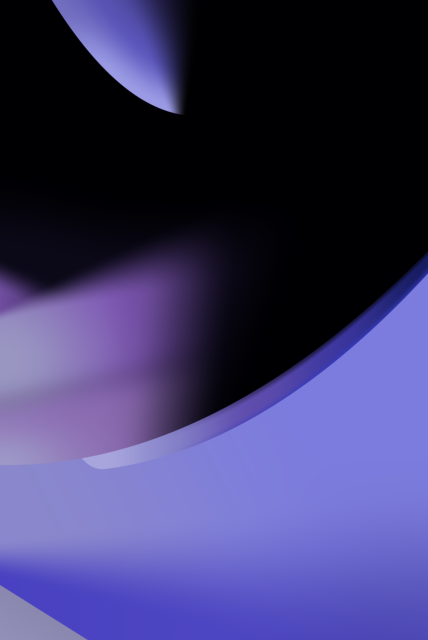
Write a WebGL 1 fragment shader that draws this background.

```glsl
precision highp float;
// A large dark disc with a blue rim floats over a periwinkle backdrop.
// Every outline is a parabola or line turned into a signed distance; the
// glows inside the disc are soft steps and Gaussians along those curves.

uniform vec2 u_resolution;

// Parabolas: apex x, apex y, curvature (canvas is 1.0 wide, 1.5 high)
const vec3 DISC_EDGE = vec3(0.016, 0.410, 0.518);
const vec3 RIM_EDGE = vec3(0.1465, 0.3945, 0.638);
const vec3 LENS_EDGE = vec3(0.459, 1.2285, 2.376);

const vec3 BLACK = vec3(0.0, 0.0, 0.012);
const vec3 NAVY = vec3(0.045, 0.036, 0.095);
const vec3 LAVENDER = vec3(0.54, 0.53, 0.80);
const vec3 PERIWINKLE = vec3(0.485, 0.485, 0.87);
const vec3 DEEP_BLUE = vec3(0.285, 0.255, 0.755);
const vec3 PALE = vec3(0.60, 0.59, 0.76);
const vec3 PURPLE = vec3(0.49, 0.34, 0.70);
const vec3 MAUVE = vec3(0.54, 0.41, 0.69);
const vec3 VIOLET = vec3(0.37, 0.30, 0.68);
const vec3 INDIGO = vec3(0.23, 0.21, 0.62);
const vec3 RIM_BLUE = vec3(0.20, 0.23, 0.76);

// Approximate signed distance, positive above the parabola
float aboveParabola(vec2 p, vec3 c) {
  float x = p.x - c.x;
  float slope = 2.0 * c.z * x;
  return (p.y - c.y - c.z * x * x) / sqrt(1.0 + slope * slope);
}

float cover(float d) {
  float pixel = 0.8 / u_resolution.x;
  return smoothstep(-pixel, pixel, d);
}

float below(float value, float center, float halfWidth) {
  return 1.0 - smoothstep(center - halfWidth, center + halfWidth, value);
}

float bell(float x, float width) {
  return exp(-x * x / (width * width));
}

float smoothMin(float a, float b, float k) {
  float h = max(k - abs(a - b), 0.0) / k;
  return min(a, b) - 0.25 * h * h * k;
}

vec3 backdrop(vec2 p) {
  vec3 col = mix(LAVENDER, PERIWINKLE, smoothstep(0.0, 0.8, p.x + 0.5 * (p.y - 0.4)));
  float shade = below(p.y, 0.19 - 0.06 * p.x, 0.045 + 0.19 * p.x);
  col = mix(col, DEEP_BLUE, shade * (1.0 - 0.15 * p.x));
  col *= 1.0 - 0.10 * below(p.y, 0.25, 0.2) * smoothstep(0.5, 1.0, p.x);
  // Pale corner
  float corner = (0.129 - 0.629 * p.x - p.y) / 1.18;
  return mix(col, PALE * (0.90 + 0.5 * corner), cover(corner));
}

vec3 rim(vec2 p, float inner, float outer) {
  vec3 col = mix(PALE * vec3(1.10, 1.10, 1.14), LAVENDER, smoothstep(0.24, 0.40, p.x));
  col = mix(col, VIOLET, smoothstep(0.36, 0.60, p.x));
  col = mix(col, INDIGO, smoothstep(0.58, 0.82, p.x));
  col = mix(col, vec3(0.09, 0.11, 0.38), smoothstep(0.78, 1.0, p.x));
  float along = smoothstep(0.35, 0.75, p.x);
  float across = clamp(inner / max(inner + outer, 0.001), 0.0, 1.0);
  col *= mix(1.0, 0.45 + 0.55 * smoothstep(0.0, 0.3, across), along);
  return mix(col, RIM_BLUE, 0.6 * along * bell(outer, 0.008));
}

vec3 discGlow(vec2 p) {
  // Faint halo around the lit folds
  float halo = below(p.x, 0.57 + 0.35 * (p.y - 0.8), 0.09);
  halo *= below(p.y, 0.94 + 0.06 * bell(p.x, 0.2), 0.10);
  vec3 col = mix(BLACK, NAVY, halo);

  // Small upper fold at the left border
  float lobe = below(p.y, 0.855 - 0.42 * p.x, 0.04) * below(p.x, 0.10, 0.13);
  col = mix(col, PURPLE * 0.92, lobe);

  // Broad lower fold, softer toward the right
  float crest = 0.762 + 0.38 * p.x - 0.13 * p.x * p.x;
  float sheet = below(p.y, crest, 0.014 + 0.17 * p.x);
  sheet *= below(p.x, 0.425 + 0.12 * (p.y - 0.7), 0.115);
  vec3 lit = mix(PALE, PURPLE, smoothstep(0.02, 0.36, length((p - vec2(0.0, 0.65)) * vec2(1.0, 1.1))));
  float crease = p.y - 0.553 - 0.22 * p.x;
  lit = mix(lit, MAUVE, below(crease, -0.02, 0.06));
  lit *= 1.0 - 0.10 * bell(crease, 0.035);
  lit = mix(lit, PALE * 1.04, 0.9 * bell(length((p - vec2(0.0, 0.41)) * vec2(0.7, 1.3)), 0.13));
  lit *= 1.0 - 0.18 * smoothstep(0.22, 0.42, p.x);
  return mix(col, lit, sheet);
}

vec3 lensGlow(vec2 p, float depth) {
  vec3 col = mix(vec3(0.61, 0.61, 0.90), vec3(0.36, 0.34, 0.74), smoothstep(0.0, 0.11, depth));
  col = mix(col, vec3(0.20, 0.18, 0.42), smoothstep(0.08, 0.27, depth));
  col = mix(col, vec3(0.34, 0.32, 0.66), 0.6 * smoothstep(1.32, 1.48, p.y) * below(p.x, 0.26, 0.12));
  float height = max(p.y - LENS_EDGE.y, 0.0);
  return col * below(p.x, 0.415 - 0.10 * height, 0.02 + 0.28 * height);
}

void main() {
  vec2 p = gl_FragCoord.xy / u_resolution * vec2(1.0, 1.5);
  float disc = aboveParabola(p, DISC_EDGE);
  float outer = aboveParabola(p, RIM_EDGE);
  float lens = aboveParabola(p, LENS_EDGE);

  // Rim band with a rounded left tip
  float tip = (p.x + p.y - 0.617) * 0.707;
  float band = smoothMin(outer, tip, 0.022);

  vec3 col = backdrop(p);
  col = mix(col, rim(p, -disc, outer), cover(band));
  col = mix(col, discGlow(p), cover(disc));
  col = mix(col, max(lensGlow(p, lens), BLACK), cover(lens) * below(p.x, 0.47, 0.03));
  gl_FragColor = vec4(col, 1.0);
}
```
